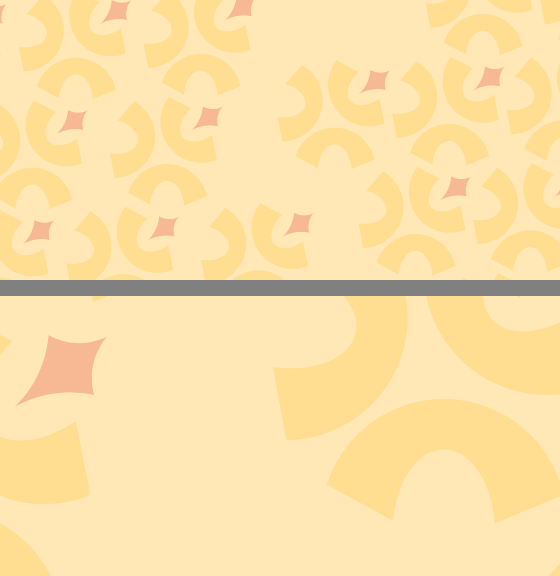
Top, the full canvas; bottom, a detail of the centre.
A Shadertoy shader for this pattern:

```glsl
// Two clusters of a repeated motif on a pale ground: three cut ring pieces and
// a concave diamond. Each cluster is a slanted lattice clipped to a disc, and
// every shape is a distance function. The canvas is 100 units high.

#define GROUND_COLOR  vec3(1.0, 0.908, 0.713)
#define ARCH_COLOR    vec3(1.0, 0.867, 0.569)
#define DIAMOND_COLOR vec3(0.965, 0.725, 0.580)
#define ARCH_RADIUS   14.6
#define HOLLOW_RADII  vec2(6.1, 9.9)
#define DIAMOND_SAG   0.85
#define EDGE_SOFTNESS 0.6

struct Cluster {
    vec2 origin, columnStep, rowStep;  // lattice
    vec2 center;                       // disc that keeps the motifs
    float radius, stagger;
};

vec2 turned(vec2 p, float angle) {
    float c = cos(angle), s = sin(angle);
    return vec2(c * p.x + s * p.y, c * p.y - s * p.x);
}

float ellipseDistance(vec2 p, vec2 radii) {
    float k = length(p / radii);
    return k * (k - 1.0) / max(length(p / (radii * radii)), 1e-4);
}

// Disc with an oval hollow, cut to a wedge that opens upward
float archDistance(vec2 p) {
    float ring = max(length(p) - ARCH_RADIUS,
                     -ellipseDistance(p + vec2(0.0, 1.3), HOLLOW_RADII));
    vec2 fromApex = p + vec2(0.5, 2.9);
    float wedge = max(dot(fromApex, vec2(-0.478, -0.878)),
                      dot(fromApex, vec2(0.382, -0.924)));
    return max(ring, wedge);
}

// Slanted four-sided shape whose edges bow inward
float diamondDistance(vec2 p) {
    vec2 corners[4] = vec2[4](vec2(-1.8, 3.9), vec2(5.1, 3.7),
                              vec2(3.6, -3.2), vec2(-5.8, -4.6));
    float d = -1e3;
    for (int k = 0; k < 4; k++) {
        vec2 edge = corners[(k + 1) % 4] - corners[k];
        vec2 q = p - corners[k];
        float t = clamp(dot(q, edge) / dot(edge, edge), 0.0, 1.0);
        float side = dot(q, normalize(vec2(-edge.y, edge.x)));
        d = max(d, side + DIAMOND_SAG * 4.0 * t * (1.0 - t));
    }
    return d;
}

// Three arches around the diamond at the motif's origin
float archGroupDistance(vec2 p) {
    float cup   = archDistance(turned(p - vec2(-2.35, -1.6), 2.265));
    float side  = archDistance(turned(p - vec2(-33.5, -7.0), -1.78));
    float below = archDistance(p - vec2(-14.6, -31.3));
    return min(cup, min(side, below));
}

// Nearest arch in x, nearest diamond in y
vec2 clusterDistance(vec2 p, Cluster c) {
    vec2 nearest = vec2(1e3);
    for (int row = -1; row <= 3; row++) {
        for (int column = -1; column <= 3; column++) {
            float i = float(column), j = float(row);
            vec2 spot = c.origin + i * c.columnStep + j * c.rowStep;
            // odd cells shift sideways
            spot.x -= c.stagger * mod(i + j, 2.0) * sign(i + 0.5);
            if (distance(spot, c.center) > c.radius) continue;
            vec2 q = p - spot;
            nearest = min(nearest, vec2(archGroupDistance(q), diamondDistance(q)));
        }
    }
    return nearest;
}

void mainImage(out vec4 fragColor, in vec2 fragCoord) {
    vec2 p = 100.0 * fragCoord / iResolution.y;
    float soft = EDGE_SOFTNESS * 100.0 / iResolution.y;

    Cluster left = Cluster(vec2(41.7, 96.1), vec2(46.35, 1.3), vec2(-13.8, -39.3),
                           vec2(33.9, 42.7), 78.0, 1.8);
    Cluster right = Cluster(vec2(134.1, 71.1), vec2(40.9, 1.3), vec2(-12.0, -39.3),
                            vec2(197.9, 53.1), 71.6, 0.0);
    vec2 d = min(clusterDistance(p, left), clusterDistance(p, right));

    // Paint arches, then diamonds
    vec2 cover = 1.0 - smoothstep(-soft, soft, d);
    vec3 color = mix(GROUND_COLOR, ARCH_COLOR, cover.x);
    color = mix(color, DIAMOND_COLOR, cover.y);
    fragColor = vec4(color, 1.0);
}
```
